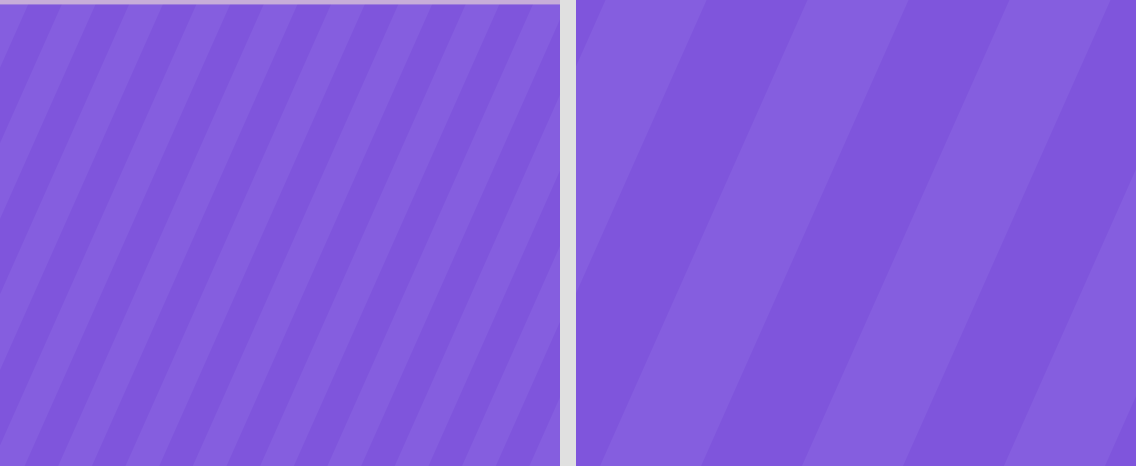
Left: the whole. Right: its middle third, enlarged.
Give the GLSL for this pattern, as a Shadertoy shader.

```glsl
// Slanted two-tone violet stripes below a thin pale lilac band along the top edge.

// Signed distance to the nearest light stripe, negative inside, in canvas widths.
float stripeDistance(vec2 p) {
    float period = 0.1202;
    float slope = radians(66.0);
    // Horizontal position after sliding down the slant to the bottom edge
    float x = p.x - p.y / tan(slope) - 0.0138;
    float fromCentre = abs(fract(x / period + 0.5) - 0.5) * period;
    return (fromCentre - 0.25 * period) * sin(slope);
}

// Antialiased coverage of a shape from its signed distance.
float coverage(float dist, float pixel) {
    return clamp(0.5 - dist / pixel, 0.0, 1.0);
}

void mainImage(out vec4 fragColor, in vec2 fragCoord) {
    vec2 p = fragCoord / iResolution.x;
    float pixel = 1.0 / iResolution.x;
    float top = iResolution.y / iResolution.x;

    vec3 darkViolet = vec3(0.498, 0.335, 0.862);
    vec3 lightViolet = vec3(0.522, 0.369, 0.875);
    vec3 paleLilac = vec3(0.78, 0.68, 0.85);

    // Stripes
    vec3 color = mix(darkViolet, lightViolet, coverage(stripeDistance(p), pixel));

    // Top band
    color = mix(color, paleLilac, coverage(top - 0.0079 - p.y, pixel));

    fragColor = vec4(color, 1.0);
}
```
